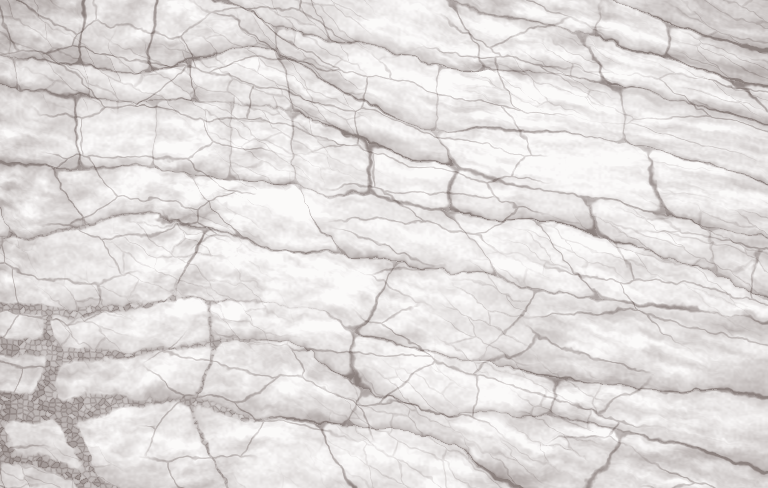
A Shadertoy shader for this texture:

```glsl
// Pale fractured rock wall: tilted layers broken into slabs and blocks.
// Wavy rows with staggered joints make the blocks, stretched cellular noise
// the splits, chips and rubble, and embossed noise the weathered surface.

#define BLOCK_SCALE vec2(3.7, 7.6)
#define SPLIT_SCALE vec2(4.0, 11.0)
#define CHIP_SCALE vec2(10.0, 26.0)
#define PEBBLE_SCALE vec2(62.0, 74.0)
#define JITTER 0.86
#define BASE_TONE 1.02
#define TONE_SPREAD 0.075
#define UNDERSIDE 0.14
#define CRACK_DEPTH 0.26
#define RELIEF 0.38
#define GRAIN 0.04
#define VIGNETTE 0.15

vec2 hash2(vec2 p) {
    vec3 h = fract(p.xyx * vec3(0.1031, 0.1030, 0.0973));
    h += dot(h, h.yzx + 33.33);
    return fract((h.xx + h.yz) * h.zy);
}

float noise(vec2 p) {
    vec2 i = floor(p), f = fract(p);
    f = f * f * (3.0 - 2.0 * f);
    float low = mix(hash2(i).x, hash2(i + vec2(1, 0)).x, f.x);
    float high = mix(hash2(i + vec2(0, 1)).x, hash2(i + vec2(1, 1)).x, f.x);
    return mix(low, high, f.y);
}

float fbm(vec2 p) {
    float sum = 0.0, amp = 0.5;
    for (int i = 0; i < 5; i++) {
        sum += amp * noise(p);
        p = mat2(0.8, -0.6, 0.6, 0.8) * p * 2.03 + 7.1;
        amp *= 0.52;
    }
    return sum;
}

// x: distance to the nearest cell border, yz: cell id
vec3 cells(vec2 p, vec2 scale) {
    vec2 s = p * scale, base = floor(s), f = s - base, home = vec2(0), nearest = vec2(0);
    float best = 9.0, edge = 1.0;
    for (int k = 0; k < 9; k++) {
        vec2 c = vec2(k % 3 - 1, k / 3 - 1);
        vec2 r = c + 0.5 + JITTER * (hash2(base + c) - 0.5) - f;
        if (dot(r, r) < best) { best = dot(r, r); home = c; nearest = r; }
    }
    for (int k = 0; k < 25; k++) {
        vec2 c = home + vec2(k % 5 - 2, k / 5 - 2);
        vec2 r = c + 0.5 + JITTER * (hash2(base + c) - 0.5) - f, across = r - nearest;
        if (dot(across, across) > 1e-4) {
            vec2 n = normalize(across);
            edge = min(edge, dot(0.5 * (nearest + r), n) / length(n * scale));
        }
    }
    return vec3(edge, base + home);
}

float bed(float x, float row) { return row + 0.85 * (noise(vec2(x * 0.8, row * 7.3)) - 0.5); }
float joint(float column, float row) { return column + 0.7 * (hash2(vec2(column, row)).x - 0.5); }

float roundMin(float a, float b, float k) {
    float h = max(k - abs(a - b), 0.0) / k;
    return min(a, b) - 0.25 * k * h * h;
}

// x: distance to the nearest joint, y: to the bed below, zw: block id
vec4 blocks(vec2 p) {
    vec2 s = p * BLOCK_SCALE;
    float row = floor(s.y);
    row += step(bed(s.x, row + 1.0), s.y) - step(s.y, bed(s.x, row));
    float below = (s.y - bed(s.x, row)) / BLOCK_SCALE.y;
    float above = (bed(s.x, row + 1.0) - s.y) / BLOCK_SCALE.y;
    vec2 rnd = hash2(vec2(row, 5.0));
    float density = 0.6 + 0.8 * rnd.x;
    float x = s.x * density + 9.0 * rnd.y + 0.7 * (rnd.y - 0.5) * (s.y - row);
    float column = floor(x);
    column += step(joint(column + 1.0, row), x) - step(x, joint(column, row));
    float side = min(x - joint(column, row), joint(column + 1.0, row) - x);
    side /= BLOCK_SCALE.x * density;
    return vec4(roundMin(side, min(below, above), 0.022), below, column, row);
}

// Layers dip to the right, more steeply near the top and the right side
vec2 strata(vec2 p) {
    vec2 q = vec2(p.x * (1.45 - 0.24 * p.x), p.y + 0.03 * p.x + 0.09 * p.x * p.x);
    q.y += 0.12 * p.x * smoothstep(0.45, 1.0, p.y);
    q += 0.013 * sin(q.yx * vec2(9.0, 6.0) + vec2(1.3, 0.4));
    vec2 rough = vec2(fbm(p * 12.0), fbm(p * 12.0 + 40.0)) - 0.5;
    return q + 0.042 * rough + 0.006 * (noise(p * 75.0) - 0.5);
}

float crack(float d, float width) {
    return 1.0 - smoothstep(0.2 * width, width + 1.0 / iResolution.y, d);
}

void mainImage(out vec4 fragColor, in vec2 fragCoord) {
    vec2 p = fragCoord / iResolution.y, q = strata(p) + 3.0;

    // Blocks: own tone, shaded underside, joints of uneven width
    vec4 block = blocks(q);
    vec2 rnd = hash2(block.zw + 17.0);
    float wear = noise(p * 8.0 + 20.0);
    float tone = BASE_TONE - TONE_SPREAD * rnd.x - 0.05 * exp(-block.x / 0.01);
    tone -= UNDERSIDE * (0.2 + rnd.y) * exp(-block.y / mix(0.008, 0.034, wear));
    tone -= CRACK_DEPTH * (0.1 + wear) * crack(block.x, mix(0.001, 0.006, wear * wear));

    // Patchy splits, and small chips with hairline borders
    vec3 split = cells(q + 5.0, SPLIT_SCALE), chip = cells(q + 0.3 * q.yx, CHIP_SCALE);
    float patches = smoothstep(0.4, 0.65, noise(p * 5.0 + 9.0));
    float chipped = smoothstep(0.45, 0.75, noise(p * 6.0 + 51.0));
    tone -= patches * (0.16 * crack(split.x, 0.0016) + 0.03 * hash2(split.yz).x);
    tone -= chipped * (0.08 * crack(chip.x, 0.0012) + 0.05 * hash2(chip.yz).x);

    // Weathered surface lit from the upper left, with streaks and grain
    vec2 g = q * vec2(9.0, 21.0);
    float rough = 0.3 + 1.1 * noise(p * 5.0 + 31.0);
    tone += RELIEF * rough * (fbm(g) - fbm(g + vec2(-0.15, 0.35)));
    tone += GRAIN * (noise(q * vec2(22.0, 110.0)) + noise(p * 170.0) - 1.0);

    // Rubble in the widened joints at the lower left
    float gap = 0.04 * smoothstep(0.75, 0.0, distance(p, vec2(0.06, 0.03))) * noise(p * 6.0);
    vec3 pebble = cells(p + 0.3 * q, PEBBLE_SCALE);
    float stone = 0.73 + 0.16 * hash2(pebble.yz).x - 0.09 * crack(pebble.x, 0.002);
    tone = mix(tone, stone, smoothstep(0.0, 0.008, gap - block.x));

    // Brighter middle, then a slightly warm grey
    vec2 away = (p - vec2(0.85, 0.55)) * vec2(0.9, 1.0);
    tone = clamp(tone - VIGNETTE * dot(away, away), 0.55, 0.985);
    fragColor = vec4(tone - vec3(0.0, 0.005, 0.006) - (1.0 - tone) * vec3(0.0, 0.08, 0.1), 1.0);
}
```
